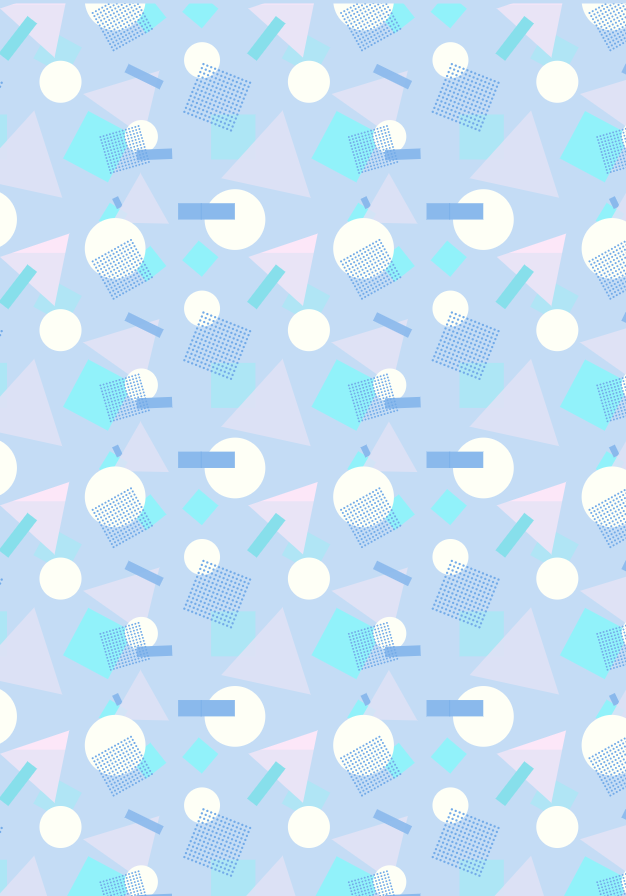
Write a Shadertoy shader that draws this pattern.

```glsl
#define ACROSS 2.52
#define TILE 212.7
#define MARGIN 3.0
#define BASE vec3(0.768, 0.862, 0.962)
#define CREAM vec3(0.995, 1.0, 0.965)
#define LAVENDER vec3(0.873, 0.886, 0.962)
#define PINK vec3(0.99, 0.905, 0.972)
#define CYAN vec3(0.57, 0.95, 0.98)
#define PALE vec3(0.68, 0.90, 0.96)
#define TEAL vec3(0.53, 0.875, 0.92)
#define BLUE vec3(0.54, 0.725, 0.925)
#define DOT vec3(0.45, 0.67, 0.91)

// Offset to the nearest repeat of a point
vec2 wrap(vec2 d) {
    return mod(d + 0.5 * TILE, TILE) - 0.5 * TILE;
}

// Offset from a centre, in a frame turned by angle
vec2 local(vec2 p, vec2 centre, float angle) {
    float c = cos(angle), s = sin(angle);
    return mat2(c, -s, s, c) * wrap(p - centre);
}

float disc(vec2 p, vec2 centre, float radius) {
    return length(wrap(p - centre)) - radius;
}

float box(vec2 p, vec2 centre, vec2 halfSize, float angle) {
    vec2 d = abs(local(p, centre, angle)) - halfSize;
    return max(d.x, d.y);
}

float edge(vec2 q, vec2 a, vec2 b) {
    vec2 t = normalize(b - a);
    return dot(q - a, vec2(t.y, -t.x));
}

// Corners run clockwise on screen, with y pointing down
float triangle(vec2 p, vec2 a, vec2 b, vec2 c) {
    vec2 m = (a + b + c) / 3.0;
    vec2 q = wrap(p - m);
    return max(edge(q, a - m, b - m), max(edge(q, b - m, c - m), edge(q, c - m, a - m)));
}

// Turned grid of 13 by 13 dots
float dots(vec2 p, vec2 centre, vec2 halfSize, float angle) {
    vec2 q = local(p, centre, angle), pitch = halfSize / 6.0;
    vec2 cell = clamp(round(q / pitch), -6.0, 6.0);
    return length(q - cell * pitch) - 0.27 * pitch.x;
}

void paint(inout vec3 col, float d, vec3 ink, float alpha, float px) {
    col = mix(col, ink, alpha * clamp(0.5 - d / px, 0.0, 1.0));
}

void mainImage(out vec4 fragColor, in vec2 fragCoord) {
    // Design units, y down from the top edge
    float px = ACROSS * TILE / iResolution.x;
    vec2 p = vec2(fragCoord.x, iResolution.y - fragCoord.y) * px;
    vec3 col = BASE;

    // Pale squares
    paint(col, box(p, vec2(199.7, 117.3), vec2(19.0, 19.3), 0.0), PALE, 1.0, px);
    paint(col, box(p, vec2(262.0, 258.0), vec2(16.0, 14.0), 0.5), PALE, 0.9, px);

    // Triangles, one with a pink tip
    paint(col, triangle(p, vec2(242.0, 94.6), vec2(266.0, 169.3), vec2(189.4, 152.6)), LAVENDER, 0.9, px);
    paint(col, triangle(p, vec2(136.5, 60.5), vec2(123.0, 117.0), vec2(71.2, 80.5)), LAVENDER, 1.0, px);
    float tip = clamp(0.5 - wrap(p - vec2(240.0, 216.5)).y / px, 0.0, 1.0);
    vec3 tipped = mix(mix(LAVENDER, PINK, 0.35), PINK, tip);
    paint(col, triangle(p, vec2(272.0, 200.0), vec2(259.4, 262.0), vec2(212.7, 220.0)), tipped, 1.0, px);

    // Cyan squares
    paint(col, box(p, vec2(84.0, 125.6), vec2(21.8, 23.0), 0.49), CYAN, 1.0, px);
    paint(col, box(p, vec2(97.0, 186.0), vec2(9.0), 0.55), CYAN, 1.0, px);
    paint(col, box(p, vec2(127.0, 226.0), vec2(11.0), 0.9), CYAN, 1.0, px);
    paint(col, box(p, vec2(171.5, 221.5), vec2(11.0), 0.7), CYAN, 1.0, px);
    paint(col, box(p, vec2(100.6, 173.5), vec2(2.8, 4.8), -0.45), BLUE, 1.0, px);
    paint(col, triangle(p, vec2(120.3, 148.2), vec2(144.7, 191.5), vec2(96.0, 190.5)), LAVENDER, 0.85, px);

    // Cream discs
    float cream = disc(p, vec2(201.2, 188.0), 26.0);
    cream = min(cream, disc(p, vec2(98.6, 212.7), 26.0));
    cream = min(cream, disc(p, vec2(51.8, 70.0), 18.0));
    cream = min(cream, disc(p, vec2(173.0, 51.5), 15.4));
    cream = min(cream, disc(p, vec2(121.0, 117.0), 14.2));
    paint(col, cream, CREAM, 1.0, px);

    // Bars
    paint(col, box(p, vec2(176.8, 181.0), vec2(24.3, 7.0), 0.0), BLUE, 1.0, px);
    paint(col, box(p, vec2(172.3, 181.0), vec2(0.4, 7.0), 0.0), DOT, 0.6, px);
    paint(col, box(p, vec2(132.2, 132.2), vec2(15.2, 4.5), -0.04), BLUE, 1.0, px);
    paint(col, box(p, vec2(123.4, 65.6), vec2(16.7, 4.0), 0.455), BLUE, 0.9, px);
    paint(col, box(p, vec2(228.0, 245.6), vec2(20.2, 5.2), -0.914), TEAL, 1.0, px);

    // Dot grids
    paint(col, dots(p, vec2(106.7, 128.0), vec2(17.0, 16.0), -0.28), DOT, 1.0, px);
    paint(col, dots(p, vec2(104.7, 230.6), vec2(18.8, 18.3), -0.51), DOT, 1.0, px);
    paint(col, dots(p, vec2(186.0, 83.3), vec2(21.5, 22.0), 0.38), DOT, 1.0, px);

    // Plain strip along the top
    col = mix(BASE, col, clamp(0.5 + (p.y - MARGIN) / px, 0.0, 1.0));
    fragColor = vec4(col, 1.0);
}
```
